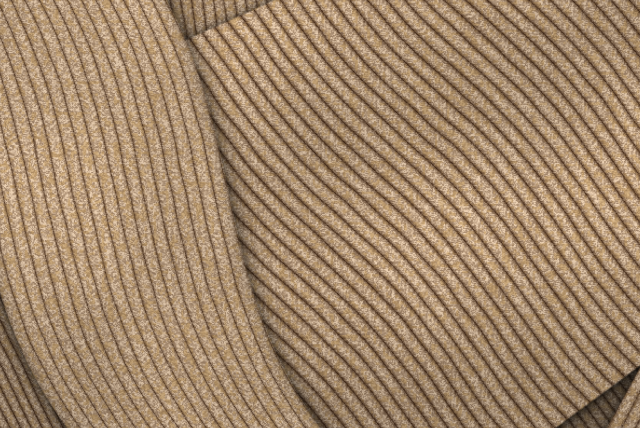
Write a WebGL 2 fragment shader that draws this texture.

```glsl
#version 300 es
precision highp float;
// Heathered tan rib knit: a sleeve laid over a body of wavy diagonal ribs.
uniform vec2 u_resolution;
out vec4 fragColor;

#define SLEEVE_RIB 0.033    // rib widths, in canvas heights
#define BODY_RIB 0.033
#define BACK_RIB 0.025
#define SLEEVE_WIDTH 0.59
#define STITCH 0.0135       // stitch length along a rib
#define FIBRE 0.0042        // size of the yarn flecks
#define WAVE 0.016          // sway of the body ribs
#define CREAM vec3(0.84, 0.74, 0.63)
#define TAN vec3(0.67, 0.56, 0.45)
#define GOLD vec3(0.72, 0.58, 0.38)
#define GROOVE vec3(0.27, 0.17, 0.10)

float hash(vec2 p) {
  return fract(sin(dot(p, vec2(127.1, 311.7))) * 43758.5453);
}

float noise(vec2 p) {
  vec2 i = floor(p), f = fract(p);
  f = f * f * (3.0 - 2.0 * f);
  return mix(mix(hash(i), hash(i + vec2(1, 0)), f.x),
             mix(hash(i + vec2(0, 1)), hash(i + vec2(1, 1)), f.x), f.y);
}

// One rib panel: across counts ribs, along is a length, sharp thins the grooves.
vec3 knit(vec2 p, float across, float along, float depth, float sharp) {
  across += 0.12 * (noise(vec2(across * 0.7, along * 14.0)) - 0.5);
  float rib = floor(across);
  float side = abs(fract(across) - 0.5) * 2.0;
  float ridge = 1.0 - pow(side, sharp);
  float slant = 0.07 * (fract(across) - 0.5);

  // Slanted stitches meet in a V on the crown of each rib.
  float phase = along / STITCH + 0.9 * side + hash(vec2(rib, 3.0));
  float stitch = 0.5 + 0.5 * cos(6.2832 * phase);

  // Mixed yarn: pale and golden flecks of different sizes.
  float fleck = noise(p / FIBRE);
  float fine = noise(p / (FIBRE * 0.6) + 31.0);
  float gold = noise(p / (FIBRE * 1.7) + 77.0);
  vec3 yarn = mix(TAN, CREAM, smoothstep(0.2, 0.8, 0.6 * fleck + 0.4 * fine));
  yarn = mix(yarn, GOLD, 0.65 * smoothstep(0.45, 0.8, gold));

  float light = mix(1.0 - depth, 1.0, ridge) + slant;
  light += 0.13 * (stitch - 0.5) + 0.26 * (fine - 0.5);
  light += 0.06 * (hash(vec2(rib, 9.0)) - 0.5);
  return mix(GROOVE, yarn, clamp(light, 0.0, 1.08));
}

// Right outline of the sleeve at height y.
float sleeveEdge(float y) {
  float t = 1.0 - y;
  return 0.39 + t * (0.548 + t * (-0.755 + t * 0.567));
}

float cover(float d) {
  float aa = 1.5 / u_resolution.y;
  return smoothstep(-aa, aa, d);
}

void main() {
  vec2 p = gl_FragCoord.xy / u_resolution.y;
  p.x += 0.75 - 0.5 * u_resolution.x / u_resolution.y;

  // Body ribs run down to the right and sway along their length.
  float along = dot(p, vec2(0.66, -0.75));
  float across = dot(p, vec2(0.75, 0.66));
  across += WAVE * sin(along * 7.0 + across * 1.5 + 0.6);
  vec3 color = knit(p, across / BODY_RIB, along, 0.88, 3.0);

  // Soft folds across the body.
  float fold = sin(along * 9.0 - across * 3.0 + 1.2);
  color *= 0.97 + 0.05 * fold + 0.08 * (noise(p * 4.0) - 0.5);

  // Vertical ribs behind the top of the body.
  float back = dot(p - vec2(0.449, 0.912), vec2(-0.41, 0.912));
  vec3 backKnit = knit(p, (p.x + 0.15 * p.y) / BACK_RIB, -p.y, 0.75, 3.0);
  backKnit *= 0.93 - 0.4 * exp(-max(back, 0.0) * 90.0);
  color = mix(color, backKnit, cover(back));

  // Hem at the lower right, with its dark inside and a cuff.
  float hem = dot(p - vec2(1.30, 0.0), vec2(0.593, -0.805));
  vec3 inside = knit(p, dot(p, vec2(0.8, 0.6)) / BACK_RIB, hem, 0.8, 2.5);
  inside *= 0.75 - 0.5 * exp(-max(hem, 0.0) * 45.0);
  color = mix(color, inside, cover(hem));
  float cuff = p.x - 1.42 - 0.55 * p.y;
  vec3 cuffKnit = knit(p, cuff / BODY_RIB, -p.y, 0.7, 3.0);
  color *= 1.0 - 0.5 * exp(-abs(cuff) * 60.0) * cover(hem);
  color = mix(color, cuffKnit * 0.93, cover(cuff) * cover(hem));

  // Panel showing below the sleeve at the lower left.
  float u = p.x - sleeveEdge(p.y);
  float under = -SLEEVE_WIDTH - u;
  vec3 underKnit = knit(p, (p.x + 0.48 * p.y) / BACK_RIB, -p.y, 0.85, 2.6);
  underKnit *= 0.86 - 0.45 * exp(-max(under, 0.0) * 50.0);
  color = mix(color, underKnit, cover(under));

  // Sleeve with thin grooves, rounded sides and a shadow on the body.
  color *= 1.0 - 0.5 * exp(-max(u, 0.0) * 45.0) * cover(u);
  vec3 sleeve = knit(p, u / SLEEVE_RIB, -p.y * 1.06, 0.72, 5.0);
  float inset = min(-u, u + SLEEVE_WIDTH);
  sleeve *= 0.98 - 0.2 * exp(-max(inset, 0.0) * 60.0);
  sleeve *= 1.0 + 0.1 * (noise(p * 5.0 + 8.0) - 0.5);
  color = mix(color, sleeve, cover(inset));

  // Light falls off toward the lower corners.
  color *= 1.03 - 0.09 * smoothstep(0.6, 0.0, p.y);
  fragColor = vec4(clamp(color, 0.0, 1.0), 1.0);
}
```
